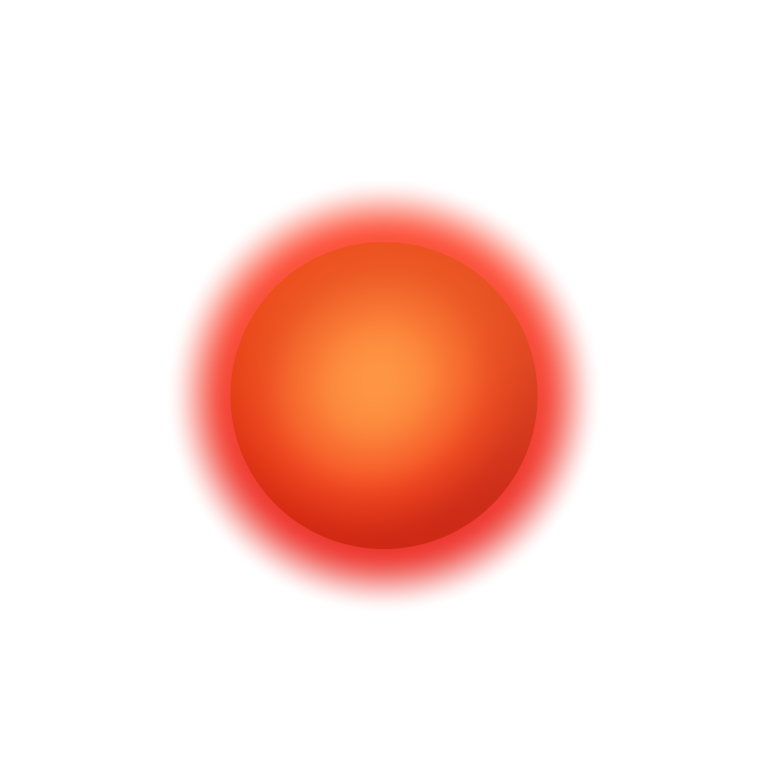
This background is drawn by a Shadertoy shader. Its source:

```glsl
// Signed coverage of a circle with an edge one pixel wide
float discMask(vec2 p, float radius, float pixel) {
    return 1.0 - smoothstep(-pixel, pixel, length(p) - radius);
}

// Soft red halo, warmer at the top and deeper at the bottom
vec3 haloColor(vec2 p) {
    float height = smoothstep(-0.23, 0.23, p.y);
    return mix(vec3(0.93, 0.23, 0.20), vec3(0.99, 0.33, 0.24), height);
}

// Orange core that darkens towards the rim
vec3 sphereColor(vec2 p) {
    // Highlight is slightly stretched along the rising diagonal
    vec2 q = p - vec2(-0.009, 0.019);
    vec2 diagonal = vec2(q.x + q.y, q.y - q.x) * 0.7071;
    float r = length(diagonal * vec2(0.95, 1.04));

    vec3 core = vec3(0.995, 0.585, 0.265);
    vec3 amber = vec3(0.985, 0.50, 0.22);
    vec3 ember = mix(vec3(0.96, 0.30, 0.14), vec3(0.93, 0.36, 0.15),
                     smoothstep(-0.15, 0.15, p.y));
    vec3 rim = mix(vec3(0.81, 0.16, 0.08), vec3(0.92, 0.31, 0.12),
                   smoothstep(-0.21, 0.19, p.y));
    rim += vec3(-0.02, 0.01, 0.02) * p.x / 0.2;

    vec3 color = mix(core, amber, smoothstep(0.01, 0.10, r));
    color = mix(color, ember, smoothstep(0.055, 0.16, r));
    return mix(color, rim, smoothstep(0.11, 0.215, r));
}

void mainImage(out vec4 fragColor, in vec2 fragCoord) {
    float scale = min(iResolution.x, iResolution.y);
    vec2 p = (fragCoord - 0.5 * iResolution.xy) / scale + vec2(0.0, 0.015);

    // Halo fading into white
    float halo = 1.0 - smoothstep(0.200, 0.285, length(p));
    vec3 color = mix(vec3(1.0), haloColor(p), halo);

    // Sphere on top
    color = mix(color, sphereColor(p), discMask(p, 0.2, 0.8 / scale));

    fragColor = vec4(color, 1.0);
}
```
